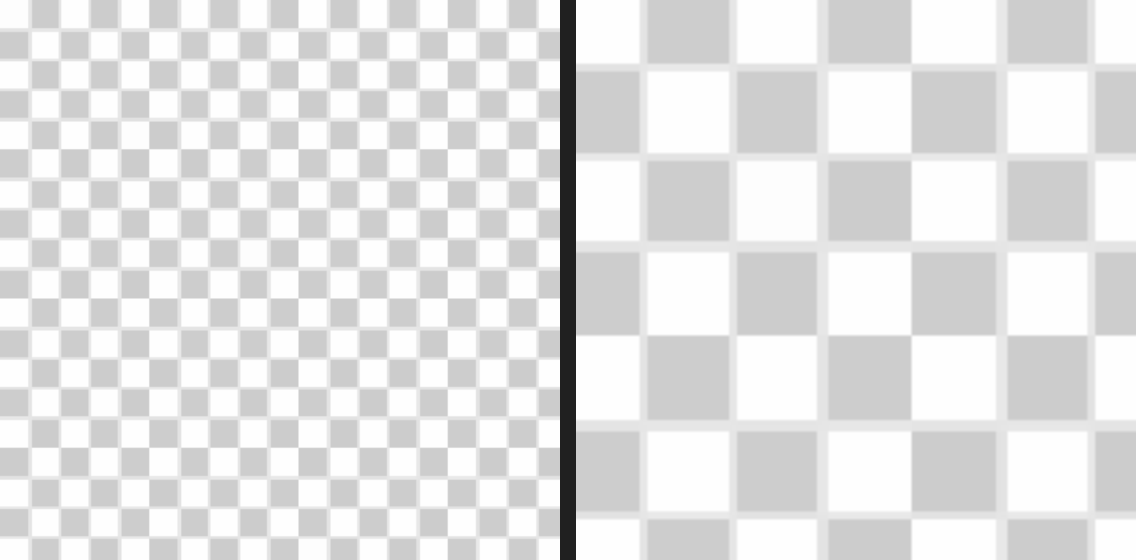
Left: the whole. Right: its middle third, enlarged.
Give the GLSL for this pattern, as a WebGL 2 fragment shader.

```glsl
#version 300 es
precision highp float;
// Checkerboard of white and grey squares with soft mid-grey seams between them.
// Each axis is a square wave of +1 and -1 that rests near zero on a seam; the
// product of both waves gives the tone. Every fifth seam closes to a sharp edge.

uniform vec2 u_resolution;
out vec4 outColor;

const float CELLS = 18.76;       // squares across and down
const float SEAM_BEAT = 5.0;     // seams per beat, the last one sharp
const float SEAM_NARROW = 0.044; // half widths, in squares
const float SEAM_WIDE = 0.064;
const float SEAM_SHIFT = 0.008;  // seams sit slightly past the boundary
const float SEAM_BIAS = 0.16;    // how far a seam leans to one neighbour
const float BLUR = 0.018;
const vec3 WHITE = vec3(0.996);
const vec3 GREY = vec3(0.802);

float hash(vec2 p) {
    return fract(sin(dot(p, vec2(127.1, 311.7))) * 43758.5453);
}

// Half width of a numbered seam: widest next to the sharp edges.
float seamHalfWidth(float seam) {
    float phase = mod(seam, SEAM_BEAT) / SEAM_BEAT;
    float nearSharp = smoothstep(0.2, 0.6, abs(2.0 * phase - 1.0));
    float halfWidth = mix(SEAM_NARROW, SEAM_WIDE, nearSharp);
    return phase < 0.1 ? 0.0 : halfWidth;
}

// Alternates +1 and -1 per square, with a plateau near zero on each seam.
float seamedWave(float x, float axis, float softness) {
    float seam = max(floor(x + 0.5), 1.0);
    float halfWidth = seamHalfWidth(seam);
    float shift = halfWidth > 0.0 ? SEAM_SHIFT : 0.0;
    float d = x - seam - shift;
    float bias = SEAM_BIAS * (2.0 * hash(vec2(seam, axis)) - 1.0);
    float enter = smoothstep(-softness, softness, d + halfWidth);
    float leave = smoothstep(-softness, softness, d - halfWidth);
    float profile = 1.0 - (1.0 - bias) * enter - (1.0 + bias) * leave;
    float leftSign = 1.0 - 2.0 * mod(seam - 1.0, 2.0);
    return leftSign * profile;
}

void main() {
    vec2 uv = gl_FragCoord.xy / u_resolution;
    // Squares are counted from the upper left corner.
    vec2 p = vec2(uv.x, 1.0 - uv.y) * CELLS;
    vec2 softness = BLUR + 0.5 * CELLS / u_resolution;

    float tone = seamedWave(p.x, 1.0, softness.x) * seamedWave(p.y, 2.0, softness.y);
    vec3 color = mix(GREY, WHITE, 0.5 + 0.5 * tone);

    // Barely visible change of tone from square to square.
    color += 0.004 * (hash(floor(p)) - 0.5);
    outColor = vec4(clamp(color, 0.0, 1.0), 1.0);
}
```
